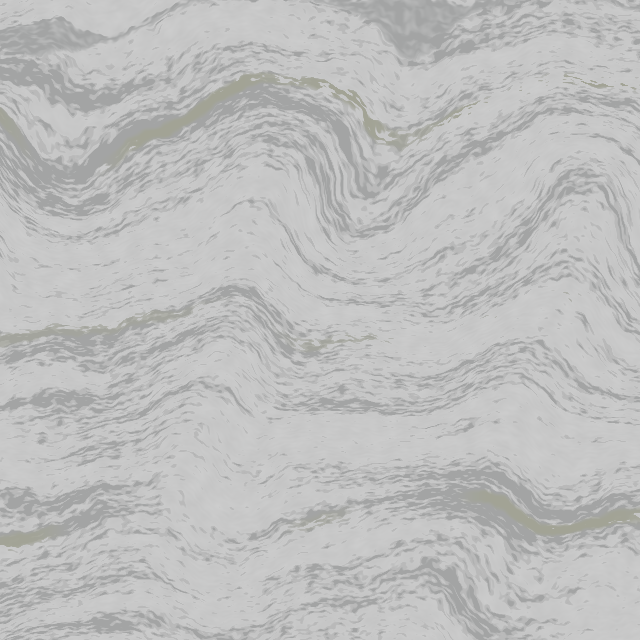
Give the GLSL for this texture, as a WebGL 2 fragment shader.

```glsl
#version 300 es
precision highp float;
// Pale grey marble: folded, grainy strata with dark seams and faint olive veins.

uniform vec2 u_resolution;
out vec4 fragColor;

const float TAU = 6.2831853;
const vec3 PALE = vec3(0.783, 0.784, 0.784);
const vec3 GREY = vec3(0.725, 0.727, 0.727);
const vec3 DARK = vec3(0.640, 0.645, 0.645);
const vec3 OLIVE = vec3(0.635, 0.640, 0.585);

float hash(vec2 p) {
    vec3 q = fract(p.xyx * 0.1031);
    q += dot(q, q.yzx + 33.33);
    return fract((q.x + q.y) * q.z);
}

float cornerSlope(vec2 cell, vec2 offset) {
    float angle = TAU * hash(cell);
    return dot(vec2(cos(angle), sin(angle)), offset);
}

// Gradient noise, roughly -0.8 to 0.8
float noise(vec2 p) {
    vec2 i = floor(p), f = p - i;
    vec2 u = f * f * f * (f * (f * 6.0 - 15.0) + 10.0);
    vec2 e = vec2(1.0, 0.0);
    float low = mix(cornerSlope(i, f), cornerSlope(i + e, f - e), u.x);
    float high = mix(cornerSlope(i + e.yx, f - e.yx), cornerSlope(i + e.xx, f - e.xx), u.x);
    return 1.2 * mix(low, high, u.y);
}

// Height shift of the strata: skewed waves with steep falls, plus irregular bends
float fold(vec2 p) {
    float a = 2.0 * TAU * (p.x - 0.33 - 0.4 * (p.y - 0.5)) + 2.0;
    float amp = 0.05 * mix(0.35, 1.0, smoothstep(0.0, 0.4, p.y));
    amp *= 1.0 - 0.6 * smoothstep(0.7, 1.0, p.y);
    float bends = 0.10 * noise(p * vec2(2.6, 2.0) + 7.3)
                + 0.035 * noise(p * vec2(7.0, 5.0) + 21.7);
    return amp * sin(a - 0.5 * sin(a)) + bends;
}

float ragged(vec2 p) {
    return 0.006 * noise(p * 28.0 + 3.1) + 0.0025 * noise(p * 75.0 + 9.4);
}

// Bands at several scales, q = (along, across) the strata
float strata(vec2 q) {
    float broad = 0.12 * cos(3.0 * TAU * (q.y - 0.5));
    return broad + 0.70 * noise(q * vec2(1.5, 8.0) + 13.2)
                 + 0.70 * noise(q * vec2(2.5, 24.0) + 41.6)
                 + 0.55 * noise(q * vec2(5.0, 60.0) + 5.8);
}

float grain(vec2 q) {
    return noise(q * vec2(45.0, 170.0) + 17.5)
         + 0.7 * noise(q * vec2(100.0, 240.0) + 63.1);
}

// Thin lines that follow the zero contours of stretched noise
float seams(vec2 q) {
    float contour = abs(noise(q * vec2(1.6, 14.0) + 31.9));
    float gaps = smoothstep(-0.25, 0.35, noise(q * vec2(4.0, 9.0) + 52.4));
    return gaps * (1.0 - smoothstep(0.0, 0.06, contour));
}

// Veins repeated at even levels, broken into patches
float oliveVeins(vec2 q) {
    float mask = 0.0;
    for (int i = 0; i < 3; i++) {
        float k = float(i);
        float level = 0.17 + 0.33 * k + 0.03 * noise(vec2(q.x * 3.0, k * 5.3 + 0.4));
        float patches = smoothstep(-0.3, 0.2, noise(vec2(q.x * 5.0, k * 7.7 + 2.5)));
        float strength = i == 1 ? 0.5 : 1.0;
        float vein = 1.0 - smoothstep(0.005, 0.014, abs(q.y - level));
        mask = max(mask, strength * patches * vein);
    }
    return mask;
}

// Solid seam with a level top and swellings that hang below it
float hangingSeam(vec2 q, float top, float rough) {
    float swell = max(0.0, cos(1.7 * TAU * (q.x - 0.05)));
    float depth = 0.006 + 0.04 * swell * swell * swell;
    float y = top - q.y + 0.005 * rough;
    return smoothstep(-0.002, 0.002, y) * (1.0 - smoothstep(-0.003, 0.003, y - depth));
}

void main() {
    vec2 p = gl_FragCoord.xy / u_resolution.y;
    vec2 q = vec2(p.x, p.y - fold(p) + ragged(p));

    float speck = grain(q);
    float olive = oliveVeins(q);
    float solid = hangingSeam(q, 0.975, speck);
    float level = strata(q) + 0.7 * speck + 0.4 * seams(q) + 0.2 * olive;

    // Layer the tones from pale to dark
    float greyInk = smoothstep(0.07, 0.23, level);
    float darkInk = smoothstep(0.34, 0.54, level);
    vec3 color = PALE + 0.018 * noise(p * 40.0 + 71.0) + 0.012 * speck;
    color = mix(color, GREY, greyInk);
    color = mix(color, DARK, darkInk);
    color = mix(color, OLIVE, olive * greyInk);
    color = mix(color, DARK, solid * clamp(0.85 + 0.5 * speck, 0.0, 1.0));

    fragColor = vec4(color, 1.0);
}
```
